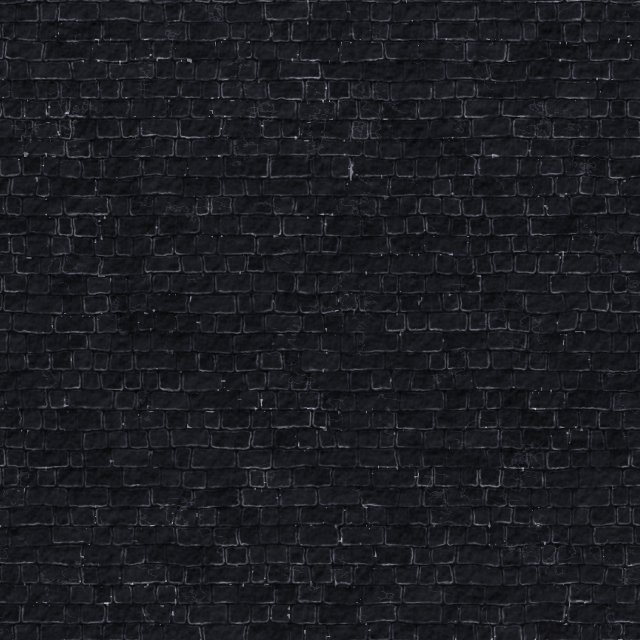
Reproduce this texture procedurally as a WebGL 2 fragment shader.

```glsl
#version 300 es
precision highp float;
// Old brick wall under black paint, with worn, patchy highlights on the brick rims.
uniform vec2 u_resolution;
out vec4 fragColor;

const float ROWS = 33.0;
const float SLOT_RATE = 0.93; // header slots per row height

float hash(vec2 p) {
  vec3 q = fract(vec3(p.xyx) * 0.1031);
  q += dot(q, q.yzx + 33.33);
  return fract((q.x + q.y) * q.z);
}

float noise(vec2 p) {
  vec2 i = floor(p), f = fract(p);
  f = f * f * (3.0 - 2.0 * f);
  return mix(mix(hash(i), hash(i + vec2(1, 0)), f.x),
             mix(hash(i + vec2(0, 1)), hash(i + vec2(1, 1)), f.x), f.y);
}

float fbm(vec2 p) {
  float sum = 0.0, gain = 0.5;
  for (int i = 0; i < 4; i++) {
    sum += gain * noise(p);
    p = p * 2.07 + 17.3;
    gain *= 0.5;
  }
  return sum / 0.9375;
}

// Jittered position of a vertical joint
float joint(float slot, float row) {
  return slot + 0.34 * (hash(vec2(slot + 91.0, row + 7.0)) - 0.5);
}

float roundedBox(vec2 p, vec2 halfSize, float radius) {
  vec2 e = abs(p) - halfSize + radius;
  return length(max(e, 0.0)) + min(max(e.x, e.y), 0.0) - radius;
}

void main() {
  vec2 uv = gl_FragCoord.xy / u_resolution;
  vec2 wall = uv * ROWS + vec2(40.0, 0.14);
  float pixel = ROWS / u_resolution.y;

  // Uneven courses and ragged edges
  vec2 p = wall;
  p += 0.22 * (vec2(noise(wall * 0.7), noise(wall * vec2(0.5, 0.8) + 53.0)) - 0.5);
  p += 0.13 * (vec2(fbm(wall * 3.1 + 9.0), fbm(wall * 3.1 + 71.0)) - 0.5);

  // Find the brick: two slots hold one stretcher or two headers
  float row = floor(p.y);
  float x = p.x * SLOT_RATE + 6.0 * hash(vec2(row, 3.7));
  float slot = floor(x);
  if (x < joint(slot, row)) slot -= 1.0;
  else if (x > joint(slot + 1.0, row)) slot += 1.0;
  float first = 2.0 * floor(slot / 2.0);
  bool stretcher = hash(vec2(first, row + 31.0)) < 0.52;
  float left = joint(stretcher ? first : slot, row);
  float right = joint(stretcher ? first + 2.0 : slot + 1.0, row);
  vec2 id = vec2(stretcher ? first : slot, row);

  // Rounded brick shape
  float tone = hash(id + 12.0);
  vec2 halfSize = vec2((right - left) * 0.5 / SLOT_RATE, 0.5) - 0.055 - 0.025 * tone;
  vec2 local = vec2((x - 0.5 * (left + right)) / SLOT_RATE,
                    fract(p.y) - 0.5 - 0.05 * (hash(id + 5.0) - 0.5));
  float d = roundedBox(local, halfSize, 0.13);
  vec2 side = abs(local) - halfSize;

  // Paint relief, lit from above
  vec2 shift = vec2(0.07, -0.13);
  float relief = fbm(wall * 2.4) - fbm(wall * 2.4 + shift * 2.4);
  float grain = noise(wall * 8.0) - 0.5;
  float shade = 0.088 + 0.028 * tone + 0.13 * relief + 0.026 * grain;
  shade += 0.035 * (fbm(wall * 0.6 + 20.0) - 0.5);

  // Recessed joints
  float gap = smoothstep(-0.02, 0.05 + pixel, d);
  shade = mix(shade, 0.068 + 0.04 * grain, 0.8 * gap);
  shade -= 0.025 * smoothstep(-0.2, -0.02, d) * smoothstep(0.1, 0.4, local.y);

  // Rim highlights: strongest below, faint above, broken by wear
  float width = max(0.048, 0.6 * pixel);
  float rim = exp(-pow((d + 0.01) / width, 2.0));
  float facing = mix(0.7, local.y < 0.0 ? 1.0 : 0.28,
                     smoothstep(-0.08, 0.08, side.y - side.x));
  float wear = smoothstep(0.28, 0.78, fbm(wall * 1.3 + 130.0));
  float brickWear = 0.5 + 0.8 * hash(id + 47.0);
  shade += 0.25 * rim * facing * brickWear * (0.12 + wear) * (0.6 + 0.8 * (grain + 0.5));

  // Glints on paint drips near joints, and a few scars on the faces
  float glint = smoothstep(0.8, 0.97, noise(wall * 6.3 + 200.0));
  float patchy = smoothstep(0.5, 0.7, noise(wall * 0.9 + 300.0));
  shade += 0.4 * glint * patchy * smoothstep(-0.13, 0.0, d);
  float ridge = 1.0 - smoothstep(0.0, 0.035, abs(fbm(wall * vec2(1.1, 1.7) + 400.0) - 0.5));
  shade += 0.09 * ridge * smoothstep(0.62, 0.85, noise(wall * 0.8 + 500.0));

  // Broad light falloff: brighter top, darker middle
  float light = 0.95 + 0.12 * smoothstep(0.55, 1.0, uv.y) + 0.06 * smoothstep(0.4, 0.0, uv.y);
  shade = max(shade * light, 0.03);
  vec3 paintTint = mix(vec3(0.95, 0.97, 1.16), vec3(0.98, 0.98, 1.08), smoothstep(0.1, 0.35, shade));
  fragColor = vec4(shade * paintTint, 1.0);
}
```
